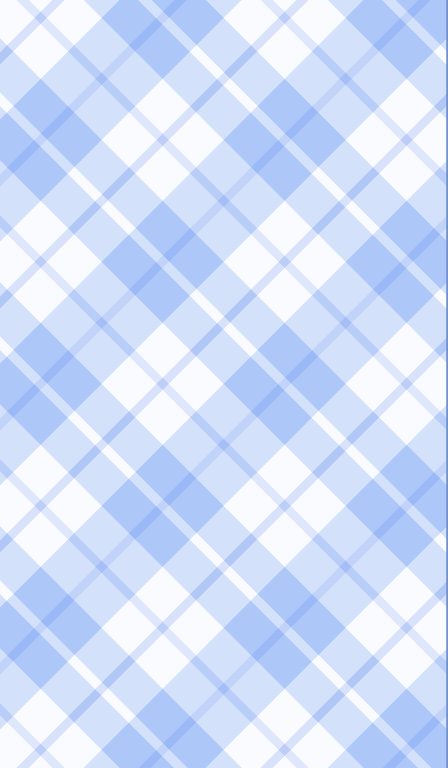
Give the GLSL for this pattern, as a Shadertoy shader.

```glsl
// Coverage of a repeating stripe, in units of one repeat
float stripe(float t, float center, float halfWidth, float blur) {
    float d = abs(fract(t - center + 0.5) - 0.5) - halfWidth;
    return 1.0 - smoothstep(-blur, blur, d);
}

void mainImage(out vec4 fragColor, in vec2 fragCoord) {
    vec2 p = fragCoord / iResolution.y;
    p.y = 1.0 - p.y;

    // Diagonal thread axes, with the broad bands centred on whole numbers
    float period = 0.3177;
    float rising = (p.x + p.y - 0.5527) / period;
    float falling = (p.x - p.y + 0.1292) / period;
    float blur = 0.8 / (iResolution.y * period);

    // Broad bands; the falling one is split by a bare line
    float bands = stripe(rising, 0.0, 0.25, blur)
                + stripe(falling, 0.0, 0.25, blur)
                - stripe(falling, 0.0, 0.028, blur);

    // Fine lines: one inside the rising band, one across each gap
    float lines = 0.5 * stripe(rising, 0.0, 0.025, blur)
                + 0.9 * stripe(rising, 0.5, 0.025, blur)
                + 0.72 * stripe(falling, 0.5, 0.025, blur);

    // Overlapping threads add their tint to the white cloth
    vec3 color = vec3(0.982, 0.986, 1.0);
    color -= bands * vec3(0.151, 0.102, 0.014);
    color -= lines * vec3(0.15, 0.112, 0.018);

    // Thin shaded selvedge along the right side
    float fromRight = (iResolution.x - fragCoord.x) / iResolution.y;
    float selvedge = 1.0 - smoothstep(0.0015, 0.003, fromRight);
    color = mix(color, vec3(0.45, 0.57, 0.8), selvedge);

    fragColor = vec4(color, 1.0);
}
```
